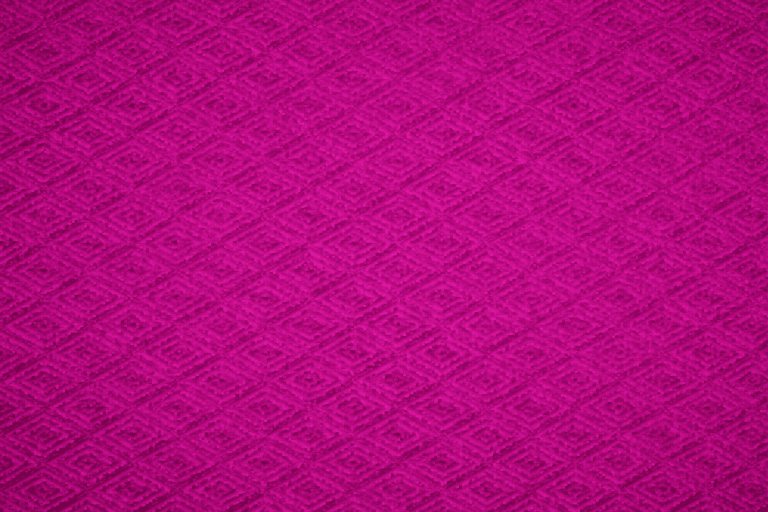
Reproduce this texture procedurally as a WebGL 1 fragment shader.

```glsl
precision highp float;
// Magenta woven cloth: a half-drop lattice of nested diamonds with ribbed sides.
// Diamonds are unit squares in skewed coordinates, cellular noise gives the
// stitches, and layered sines give slack in the weave and uneven relief.
uniform vec2 u_resolution;

// Lengths are fractions of the canvas height.
const vec2 DIAMOND_SIZE = vec2(0.1728, 0.1072);  // about 8.7 across, 9.3 down
const vec2 DIAMOND_ORIGIN = vec2(0.777, 0.471);
const vec2 STITCH_COUNT = vec2(165.0, 200.0);    // stitches per canvas height
const float RINGS = 3.0;
const float RING_FLATNESS = 1.14;   // rings lie flatter than the lattice, so strokes stagger
const float RISING_DEPTH = 0.38;    // grooves on the sides that climb rightward
const float FALLING_DEPTH = 0.30;   // grooves on the sides that drop rightward
const float SIDE_SHADE = 0.07;      // falling sides catch more light
const float CREASE_DEPTH = 0.12;
const float CREASE_WIDTH = 0.05;
const float EYE_DEPTH = 0.28;
const float GRAIN = 0.40;
const float STITCH_GAP = 0.18;
const float RAGGEDNESS = 0.04;
const float SLACK = 0.0012;
const float VIGNETTE = 0.85;
const float BASE_LIGHT = 0.695;
const vec3 SHADOW = vec3(0.47, 0.005, 0.30);
const vec3 MAGENTA = vec3(0.70, 0.03, 0.48);
const vec3 SHEEN = vec3(0.87, 0.09, 0.63);
const float TAU = 6.2831853;

vec2 hash2(vec2 p) {
  vec3 q = fract(p.xyx * vec3(0.1031, 0.1030, 0.0973));
  q += dot(q, q.yzx + 33.33);
  return fract((q.xx + q.yz) * q.zy);
}

// Nearest stitch: x = distance to it, y = its random value.
vec2 stitches(vec2 p) {
  vec2 cell = floor(p);
  vec2 nearest = vec2(8.0, 0.0);
  for (int j = -1; j <= 1; j++) {
    for (int i = -1; i <= 1; i++) {
      vec2 id = cell + vec2(float(i), float(j));
      vec2 rnd = hash2(id + 17.0);
      float d = length(id + 0.2 + 0.6 * rnd - p);
      if (d < nearest.x) nearest = vec2(d, fract(rnd.x * 7.0 + rnd.y * 5.0));
    }
  }
  return nearest;
}

// Gentle slack that keeps the rows from being perfectly straight.
vec2 slack(vec2 p) {
  return SLACK * vec2(sin(p.y * 11.0 + 2.0 * sin(p.x * 5.0)),
                      sin(p.x * 13.0 + 2.0 * sin(p.y * 7.0)));
}

// Relief of the diamonds: negative in grooves, positive on ribs.
float diamondRelief(vec2 p, float ragged) {
  vec2 q = (p - DIAMOND_ORIGIN) / DIAMOND_SIZE;
  vec2 skew = vec2(q.x + q.y, q.x - q.y) + ragged * vec2(1.0, -1.0);
  vec2 local = fract(skew + 0.5) - 0.5;
  vec2 side = abs(local);
  vec2 centered = vec2(local.x + local.y, local.x - local.y) * 0.5;
  float ring = abs(centered.x) + RING_FLATNESS * abs(centered.y);

  // Concentric ribs, deeper where the nearest side rises to the right.
  float rising = smoothstep(-0.04, 0.04, side.y - side.x);
  float rib = -cos(TAU * ring * 2.0 * RINGS);
  float relief = rib * 0.5 * mix(FALLING_DEPTH, RISING_DEPTH, rising);
  relief += SIDE_SHADE * (0.5 - rising);

  // Crease along the rising borders, fading out where diamonds meet at a tip.
  float fade = 1.0 - smoothstep(0.2, 0.5, side.x);
  relief -= CREASE_DEPTH * fade * exp(-pow((0.5 - side.y) / CREASE_WIDTH, 2.0));

  // Flat dark eye at the heart of each diamond.
  vec2 eye = centered * vec2(7.0, 15.0);
  return relief - EYE_DEPTH * exp(-dot(eye, eye));
}

// Cloth brightness at one point, from 0 in shadow to 1 in sheen.
float clothLight(vec2 p, float aspect) {
  vec2 stitch = stitches(p * STITCH_COUNT);
  float ragged = (stitch.y - 0.5) * RAGGEDNESS;
  float wear = 0.95 + 0.10 * sin(p.x * 7.0 + 3.0 * sin(p.y * 4.0))
                    - 0.20 * (p.x / aspect + p.y - 1.0);
  float light = BASE_LIGHT + wear * diamondRelief(p + slack(p), ragged);
  light += GRAIN * (stitch.y - 0.5) - STITCH_GAP * (stitch.x - 0.4);

  // Light falls off toward the corners.
  vec2 c = vec2(p.x / aspect, p.y) - vec2(0.53, 0.53);
  return light - VIGNETTE * dot(c, c * vec2(1.15, 0.95));
}

void main() {
  float aspect = u_resolution.x / u_resolution.y;
  float light = 0.0;
  // Four samples per pixel smooth the stitches.
  for (int j = 0; j < 2; j++) {
    for (int i = 0; i < 2; i++) {
      vec2 offset = (vec2(float(i), float(j)) - 0.5) * 0.5;
      light += 0.25 * clothLight((gl_FragCoord.xy + offset) / u_resolution.y, aspect);
    }
  }
  vec3 color = mix(SHADOW, MAGENTA, clamp(light * 2.0, 0.0, 1.0));
  color = mix(color, SHEEN, clamp(light * 2.0 - 1.0, 0.0, 1.0));
  gl_FragColor = vec4(color, 1.0);
}
```
